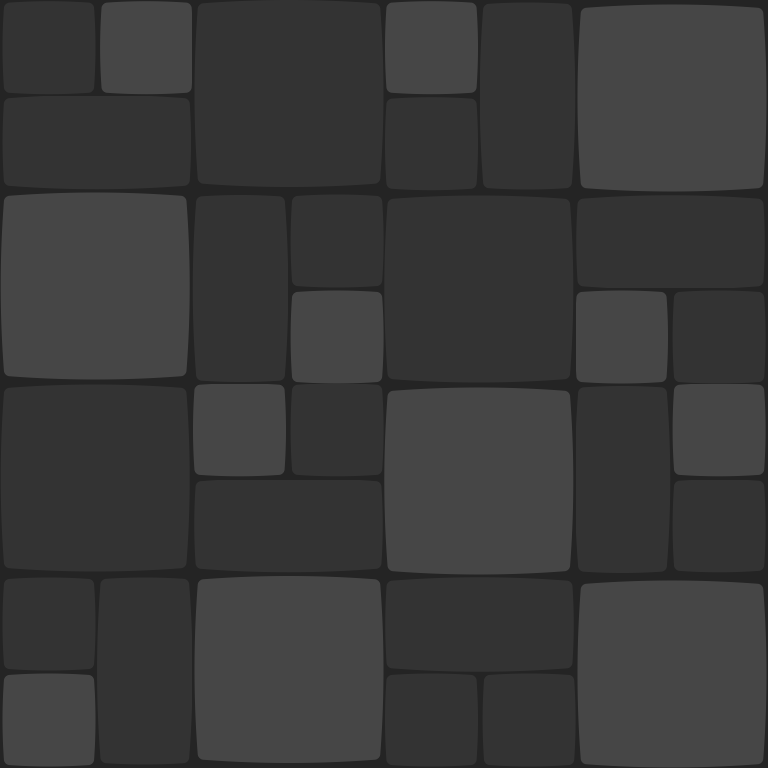
Reproduce this pattern procedurally as a three.js fragment shader.

```glsl
// Dark cobbled paving: big, long and small cushion-shaped stones on a four by four grid.

varying vec2 vUv;

const vec3 JOINT_COLOR = vec3(0.14);
const vec3 DARK_STONE = vec3(0.20);
const vec3 LIGHT_STONE = vec3(0.275);

const float CELLS = 4.0;
const float FINE = 1.0 / 192.0;          // small unit, as a share of a cell

// Stone sizes, in cells
const vec2 BIG_SIZE = vec2(189.0, 187.0) * FINE;
const vec2 WIDE_SIZE = vec2(188.5, 94.5) * FINE;
const vec2 TALL_SIZE = vec2(95.5, 187.0) * FINE;
const vec2 SMALL_SIZE = vec2(93.0) * FINE;
const float BULGE = 0.021;               // swelling of a side, per side length
const float CORNER_RADIUS = 5.0 * FINE;

// Layout for each row, from the top
const vec4 WIDE_COLUMN = vec4(0.0, 3.0, 1.0, 2.0);
const vec4 WIDE_HALF = vec4(1.0, 0.0, 1.0, 0.0);
const vec4 TALL_HALF = vec4(1.0, 0.0, 0.0, 1.0);
const vec4 WIDE_LIGHT_END = vec4(1.0, 0.0, 0.0, -1.0);
const vec4 TALL_LIGHT_END = vec4(0.0, 1.0, 0.0, 1.0);

// Uneven laying: x shifts by column, y shifts by row, unless named otherwise
const vec4 BIG_SHIFT_X = vec4(-0.8, 1.0, -1.2, 0.0);
const vec4 BIG_SHIFT_Y_BY_COLUMN = vec4(-2.0, -2.5, 1.0, 2.0);
const vec4 LONG_SHIFT_X = vec4(0.8, 0.5, -0.5, -1.5);
const vec4 WIDE_SHIFT_Y = vec4(-2.0, 2.5, -3.0, 0.5);
const vec4 TALL_SHIFT_Y = vec4(0.0, 0.5, -0.5, -1.0);
const vec4 SMALL_SHIFT_X = vec4(1.0, -0.5, -0.5, -2.5);
const vec4 SMALL_SHIFT_Y = vec4(-0.3, 1.0, -2.2, 0.0);
const float SMALL_SPREAD = 1.6;

float pick(vec4 values, float index) {
  return dot(values, vec4(equal(vec4(0.0, 1.0, 2.0, 3.0), vec4(index))));
}

bool same(float a, float b) {
  return abs(a - b) < 0.5;
}

// Distance to a rounded box whose sides swell in the middle
float cushion(vec2 p, vec2 size) {
  vec2 q = abs(p);
  vec2 along = min(q / (0.5 * size), 1.0);
  vec2 reach = 0.5 * size - BULGE * size.yx * along.yx * along.yx;
  vec2 d = q - reach + CORNER_RADIUS;
  return length(max(d, 0.0)) + min(max(d.x, d.y), 0.0) - CORNER_RADIUS;
}

void main() {
  vec2 grid = vec2(vUv.x, 1.0 - vUv.y) * CELLS;
  vec2 cell = min(floor(grid), CELLS - 1.0);
  vec2 p = grid - cell;
  vec2 side = step(0.5, p);
  float col = cell.x;
  float row = cell.y;

  float wideColumn = pick(WIDE_COLUMN, row);
  bool isWide = same(col, wideColumn);
  bool isSplit = same(mod(col + wideColumn, 2.0), 0.0);

  // One big stone fills the cell
  vec2 size = BIG_SIZE;
  vec2 center = vec2(0.5);
  vec2 shift = vec2(pick(BIG_SHIFT_X, col), pick(BIG_SHIFT_Y_BY_COLUMN, col));
  bool isLight = same(col, 3.0 - wideColumn) || same(col + row, 6.0);

  // Or a long stone lies beside two small ones
  if (isSplit) {
    float across = isWide ? side.y : side.x;
    float end = isWide ? side.x : side.y;
    float longHalf = pick(isWide ? WIDE_HALF : TALL_HALF, row);
    center = 0.25 + 0.5 * side;
    if (same(across, longHalf)) {
      size = isWide ? WIDE_SIZE : TALL_SIZE;
      center = isWide ? vec2(0.5, center.y) : vec2(center.x, 0.5);
      shift = vec2(pick(LONG_SHIFT_X, col), pick(isWide ? WIDE_SHIFT_Y : TALL_SHIFT_Y, row));
      isLight = false;
    } else {
      size = SMALL_SIZE;
      shift = vec2(pick(SMALL_SHIFT_X, col) + SMALL_SPREAD * side.x, pick(SMALL_SHIFT_Y, row));
      isLight = same(end, pick(isWide ? WIDE_LIGHT_END : TALL_LIGHT_END, row));
    }
  }

  // Smooth edge between stone and joint
  float dist = cushion(p - center - shift * FINE, size);
  float edge = max(fwidth(vUv.x), fwidth(vUv.y)) * CELLS;
  float cover = clamp(0.5 - dist / edge, 0.0, 1.0);
  vec3 stone = isLight ? LIGHT_STONE : DARK_STONE;
  gl_FragColor = vec4(mix(JOINT_COLOR, stone, cover), 1.0);
}
```
